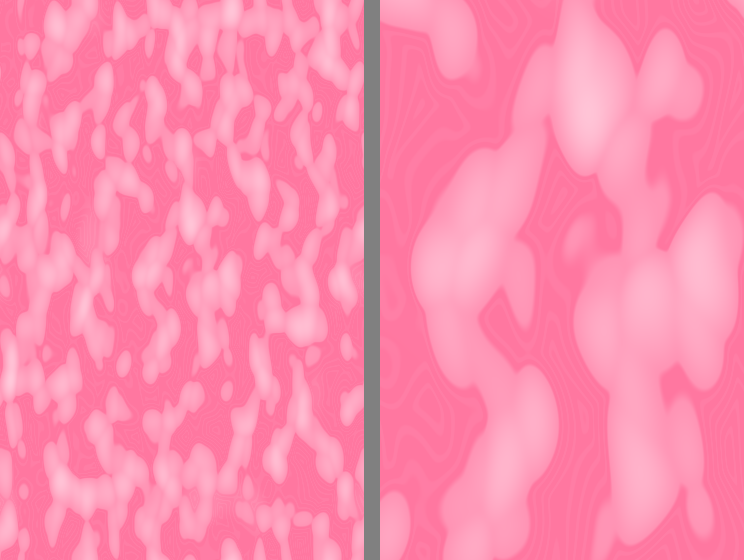
Left, the full canvas; right, a detail of the centre.
Reproduce this texture procedurally as a Shadertoy shader.

```glsl
// Seamless pink pelt: soft, upright, lobed pale blotches over rose with faint contour rings.

const vec3 ROSE = vec3(1.0, 0.47, 0.63);
const vec3 BLUSH = vec3(1.0, 0.71, 0.80);

// Whole numbers of cells across and up the tile
const vec2 BLOTCH_CELLS = vec2(15.0, 11.0);
const vec2 CLUSTER_CELLS = vec2(7.0, 5.0);
const vec2 LOBE_CELLS = vec2(23.0, 18.0);
const vec2 BEND_CELLS = vec2(5.0, 7.0);
const vec2 GLOW_CELLS = vec2(6.0, 5.0);

const float BLOTCH_WEIGHT = 0.9;
const float CLUSTER_WEIGHT = 0.22;
const float LOBE_WEIGHT = 0.7;
const float LOBE_MEAN = 0.21;
const float LOBE_SHARPNESS = 15.0;
const vec2 BEND = vec2(0.035, 0.012);

const float THRESHOLD = -0.015;
const float EDGE = 0.03;
const float EDGE_TONE = 0.42;
const float TONE_SLOPE = 1.2;
const float RING_FREQUENCY = 42.0;
const float RING_TONE = 0.11;
const float GLOW_TONE = 0.28;

vec2 hash2(vec2 p) {
    vec3 q = fract(p.xyx * vec3(0.1031, 0.1030, 0.0973));
    q += dot(q, q.yzx + 33.33);
    return fract((q.xx + q.yz) * q.zy);
}

// Slope of one lattice corner, wrapped to the tile
float corner(vec2 cell, vec2 offset, vec2 cells, float seed) {
    float angle = 6.2832 * hash2(mod(cell, cells) + seed).x;
    return dot(vec2(cos(angle), sin(angle)), offset);
}

// Wrapping gradient noise
float noise(vec2 uv, vec2 cells, float seed) {
    vec2 p = uv * cells;
    vec2 i = floor(p), f = p - i;
    vec2 w = f * f * f * (f * (f * 6.0 - 15.0) + 10.0);
    vec2 e = vec2(1.0, 0.0);
    float low = mix(corner(i, f, cells, seed),
                    corner(i + e, f - e, cells, seed), w.x);
    float high = mix(corner(i + e.yx, f - e.yx, cells, seed),
                     corner(i + 1.0, f - 1.0, cells, seed), w.x);
    return mix(low, high, w.y);
}

// Smoothly joined squared distance to the scattered lobe centres
float lobeDistance(vec2 uv, vec2 cells, float seed) {
    vec2 p = uv * cells;
    vec2 i = floor(p), f = p - i;
    float sum = 0.0;
    for (int y = -1; y <= 1; y++)
    for (int x = -1; x <= 1; x++) {
        vec2 o = vec2(x, y);
        vec2 d = o + hash2(mod(i + o, cells) + seed) - f;
        sum += exp(-LOBE_SHARPNESS * dot(d, d));
    }
    return -log(sum + 1e-6) / LOBE_SHARPNESS;
}

void mainImage(out vec4 fragColor, in vec2 fragCoord) {
    vec2 uv = fragCoord / iResolution.xy;

    // Bend the upright grain a little to either side
    vec2 p = uv + BEND * vec2(noise(uv, BEND_CELLS, 17.0),
                              noise(uv, BEND_CELLS, 59.0));

    // Height field of blotches built from rounded lobes
    float height = BLOTCH_WEIGHT * noise(p, BLOTCH_CELLS, 101.0)
                 + CLUSTER_WEIGHT * noise(p, CLUSTER_CELLS, 211.0)
                 + LOBE_WEIGHT * (LOBE_MEAN - lobeDistance(p, LOBE_CELLS, 307.0))
                 - THRESHOLD;

    // Ground: faint rings around the blotches and rare soft glows
    float ring = smoothstep(0.2, 0.9, -sin(height * RING_FREQUENCY + 2.4));
    ring *= 1.0 - smoothstep(-0.08, -0.04, height);
    float glow = smoothstep(0.25, 0.5, noise(uv, GLOW_CELLS, 401.0));
    float ground = -0.02 + RING_TONE * ring + GLOW_TONE * glow;

    // Blotches: soft rim, paler towards the crests
    float blotch = EDGE_TONE + TONE_SLOPE * max(height, 0.0);
    float edge = max(EDGE, 0.7 * fwidth(height));
    float tone = mix(ground, blotch, smoothstep(-edge, edge, height));

    fragColor = vec4(clamp(mix(ROSE, BLUSH, tone), 0.0, 1.0), 1.0);
}
```
